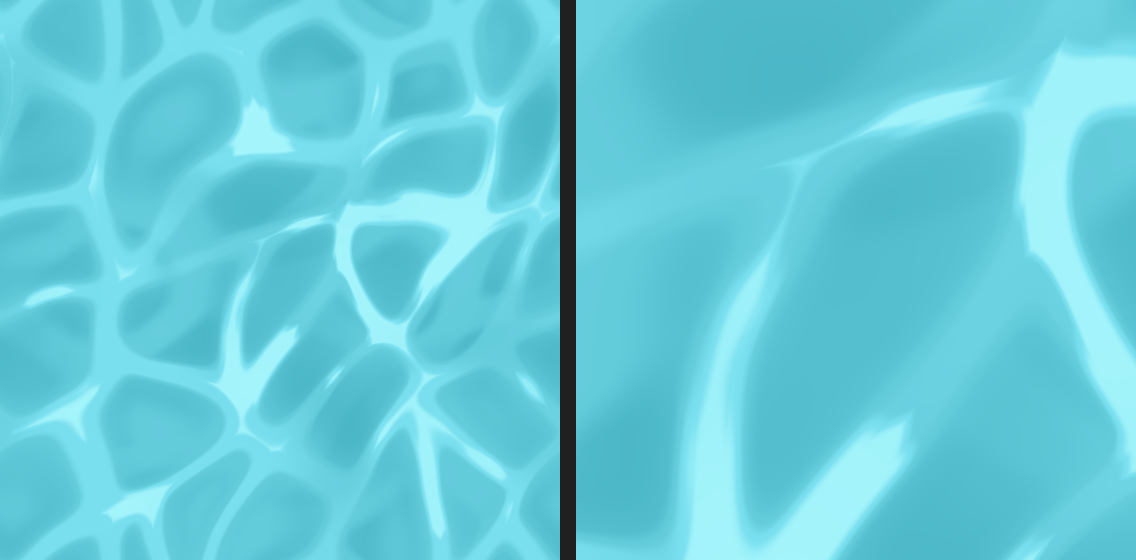
Left, the full canvas; right, a detail of the centre.
Write a WebGL 2 fragment shader that draws this texture.

```glsl
#version 300 es
precision highp float;
// Sunlit water caustics: a soft web of light over turquoise shallows.
// Two wrapped, warped Voronoi webs (one crisp, one faint) are laid over
// cloudy depth noise; the resulting tone is coloured by a four-step ramp.

uniform vec2 u_resolution;
out vec4 fragColor;

const float WEB_CELLS = 5.0;      // whole cells across the tile
const float GHOST_CELLS = 4.0;
const float JITTER = 0.85;
const float ROUNDING = 15.0;      // higher gives sharper cell corners
const float WARP = 0.075;         // bending of the web, in tile widths
const float WEB_WIDTH = 0.085;    // half width, in cells
const float GHOST_WIDTH = 0.11;
const vec2 GRAIN = vec2(0.6, 0.8); // direction the cells lean along
const float STRETCH = 0.22;

const vec3 DEEP = vec3(0.285, 0.705, 0.770);
const vec3 WATER = vec3(0.390, 0.800, 0.860);
const vec3 LIGHT = vec3(0.475, 0.875, 0.935);
const vec3 GLINT = vec3(0.645, 0.958, 0.985);

// Integer hash of a lattice point that repeats every `period` cells.
vec2 hash2(vec2 cell, float period, uint seed) {
    uvec2 v = uvec2(floor(mod(cell + 0.5, period)));
    v = v * 1664525u + 1013904223u + seed * 7919u;
    v.x += v.y * 1664525u;
    v.y += v.x * 1664525u;
    v ^= v >> 16u;
    v.x += v.y * 1664525u;
    v.y += v.x * 1664525u;
    v ^= v >> 16u;
    return vec2(v & 65535u) / 65536.0;
}

// Wrapped value noise, two channels.
vec2 noise2(vec2 uv, float period, uint seed) {
    vec2 p = uv * period, i = floor(p), f = p - i;
    f = f * f * f * (f * (f * 6.0 - 15.0) + 10.0);
    vec2 low = mix(hash2(i, period, seed), hash2(i + vec2(1, 0), period, seed), f.x);
    vec2 high = mix(hash2(i + vec2(0, 1), period, seed), hash2(i + 1.0, period, seed), f.x);
    return mix(low, high, f.y);
}

// Vector to a cell's jittered centre, shortened along the grain.
vec2 toCentre(vec2 cell, vec2 p, float period, uint seed) {
    vec2 r = cell + 0.5 + JITTER * (hash2(cell, period, seed) - 0.5) - p;
    vec2 across = vec2(-GRAIN.y, GRAIN.x);
    return GRAIN * dot(r, GRAIN) * (1.0 - STRETCH) + across * dot(r, across) * (1.0 + STRETCH);
}

// Distance to the nearest cell border, rounded where borders meet.
float borderDistance(vec2 uv, float period, uint seed) {
    vec2 p = uv * period, base = floor(p), nearest = vec2(9.0);
    for (int y = -2; y <= 2; y++)
        for (int x = -2; x <= 2; x++) {
            vec2 r = toCentre(base + vec2(x, y), p, period, seed);
            if (dot(r, r) < dot(nearest, nearest)) nearest = r;
        }
    float sum = 1e-6;
    for (int y = -2; y <= 2; y++)
        for (int x = -2; x <= 2; x++) {
            vec2 r = toCentre(base + vec2(x, y), p, period, seed);
            vec2 gap = r - nearest;
            if (dot(gap, gap) > 1e-5)
                sum += exp(-ROUNDING * dot(0.5 * (r + nearest), normalize(gap)));
        }
    return -log(sum) / ROUNDING;
}

// Strand of light: 1 inside the width, fading over the softness.
float strand(float d, float width, float softness) {
    return 1.0 - smoothstep(width - softness, width + softness, d);
}

vec3 ramp(float tone) {
    vec3 c = mix(DEEP, WATER, smoothstep(0.0, 0.4, tone));
    c = mix(c, LIGHT, smoothstep(0.4, 0.7, tone));
    return mix(c, GLINT, smoothstep(0.7, 1.0, tone));
}

void main() {
    vec2 uv = gl_FragCoord.xy / u_resolution;
    vec2 broad = noise2(uv, 4.0, 1u), medium = noise2(uv, 7.0, 2u), fine = noise2(uv, 13.0, 3u);
    vec2 bent = uv + WARP * (broad - 0.5) + 0.35 * WARP * (medium - 0.5);

    float webDist = borderDistance(bent, WEB_CELLS, 11u);
    float ghostDist = borderDistance(bent.yx + 0.37, GHOST_CELLS, 23u);

    // Cloudy water, paler in cell centres and close to the web
    vec2 cloud = noise2(bent, 5.0, 4u);
    float tone = 0.02 + 0.26 * cloud.x + 0.10 * medium.y + 0.04 * fine.x;
    tone += 0.13 * smoothstep(0.22, 0.42, webDist) * smoothstep(0.3, 0.7, cloud.y);
    tone += 0.13 * strand(webDist, 0.12, 0.12);

    // Faint, wide strands beneath
    float ghost = strand(ghostDist, GHOST_WIDTH, mix(0.03, 0.10, medium.x));
    tone = mix(tone, 0.52, ghost * mix(0.15, 0.75, smoothstep(0.25, 0.75, broad.y)));

    // Main strands, uneven in width, sharpness and strength
    vec2 uneven = noise2(uv, 6.0, 5u);
    float width = WEB_WIDTH * mix(0.6, 1.4, uneven.x);
    float web = strand(webDist, width, mix(0.025, 0.065, uneven.y));
    float strength = mix(0.5, 1.0, smoothstep(0.2, 0.65, cloud.y));
    tone = mix(tone, 0.69 + 0.06 * (fine.y - 0.5), web * strength);

    // Glints on the strands, favouring the junctions
    float spot = noise2(bent, 9.0, 6u).x + 0.2 * (fine.x - 0.5) - 2.5 * min(webDist, 0.04);
    float glint = smoothstep(0.60, 0.76, spot) * strand(webDist, width * 0.85, 0.03);
    tone = mix(tone, 1.0, glint * mix(0.7, 1.0, uneven.x));

    fragColor = vec4(ramp(tone), 1.0);
}
```
